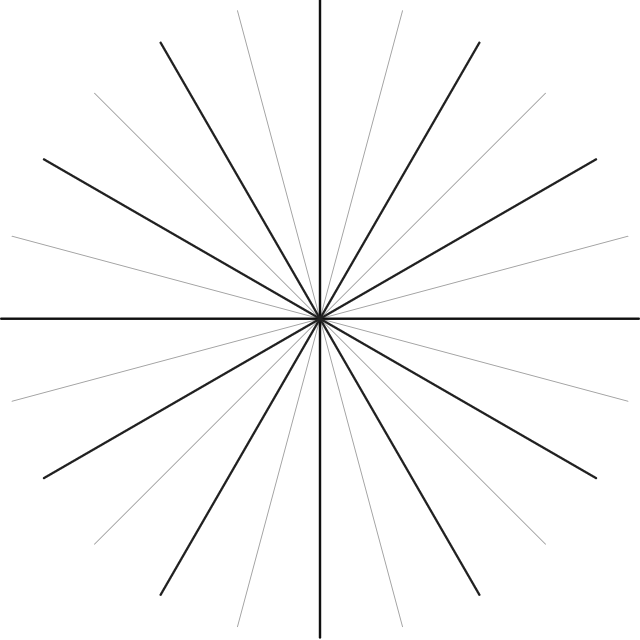
This background is drawn by a Shadertoy shader. Its source:

```glsl
const float TAU = 6.2831853;
const vec2 CENTER = vec2(0.5, 0.502);
const float RAY_LENGTH = 0.498;
const float BOLD_WIDTH = 0.0036;
const float AXIS_WIDTH = 0.0038;
const float FINE_WIDTH = 0.0014;
const float BOLD_RAYS = 12.0;
const float AXIS_RAYS = 4.0;
const vec3 PAPER = vec3(1.0);
const vec3 FINE_COLOR = vec3(0.62);
const vec3 BOLD_COLOR = vec3(0.13);
const vec3 AXIS_COLOR = vec3(0.06);

// Distance to the nearest of evenly spaced rays, the first at angle start
float rayDistance(vec2 p, float count, float start) {
    float spacing = TAU / count;
    float angle = atan(p.y, p.x) - start;
    angle -= spacing * floor(angle / spacing + 0.5);
    vec2 folded = length(p) * vec2(cos(angle), sin(angle));
    return length(folded - vec2(clamp(folded.x, 0.0, RAY_LENGTH), 0.0));
}

// Share of a pixel covered by a stroke
float strokeCoverage(float dist, float width, float pixel) {
    float halfWidth = 0.5 * width;
    float low = max(dist - 0.5 * pixel, -halfWidth);
    float high = min(dist + 0.5 * pixel, halfWidth);
    return clamp((high - low) / pixel, 0.0, 1.0);
}

void mainImage(out vec4 fragColor, in vec2 fragCoord) {
    float pixel = 1.0 / min(iResolution.x, iResolution.y);
    vec2 p = (fragCoord - 0.5 * iResolution.xy) * pixel + 0.5 - CENTER;

    // Fine rays halfway between the bold ones
    float fine = rayDistance(p, BOLD_RAYS, 0.5 * TAU / BOLD_RAYS);
    vec3 color = mix(PAPER, FINE_COLOR, strokeCoverage(fine, FINE_WIDTH, pixel));

    // Darkest rays along the axes
    float axis = rayDistance(p, AXIS_RAYS, 0.0);
    color = mix(color, AXIS_COLOR, strokeCoverage(axis, AXIS_WIDTH, pixel));

    // Bold diagonals, leaving out the axis directions
    float spacing = TAU / BOLD_RAYS;
    float bold = min(rayDistance(p, AXIS_RAYS, spacing),
                     rayDistance(p, AXIS_RAYS, 2.0 * spacing));
    color = mix(color, BOLD_COLOR, strokeCoverage(bold, BOLD_WIDTH, pixel));

    fragColor = vec4(color, 1.0);
}
```
